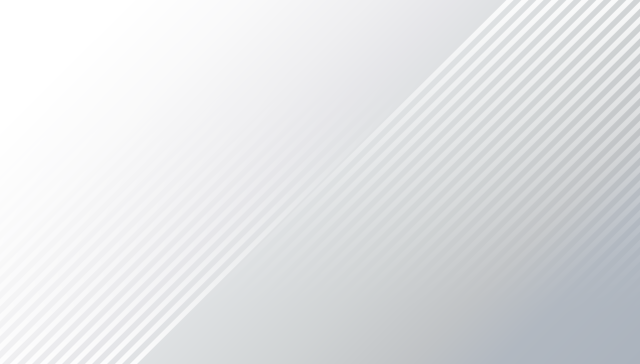
Write a WebGL 1 fragment shader that draws this background.

```glsl
precision highp float;
// A pale diagonal gradient, white at the upper left to slate at the lower right.
// Two groups of 45 degree white stripes meet near the middle: the left group
// fades out as it rises, the right group fades out as it falls.

uniform vec2 u_resolution;

// Lengths are in canvas heights; the diagonal is measured from the top left.
const float ASPECT = 1.7455;
const float STRIPE_PERIOD = 0.0409;
const float STRIPE_HALF_WIDTH = 0.0098;
const float LEFT_LAST_STRIPE = 1.364;
const float RIGHT_FIRST_STRIPE = 1.391;
const float LEFT_FADE_TOP = 0.80;
const float RIGHT_FADE_BOTTOM = 0.14;
const float FADE_POWER = 1.5;
const float STRIPE_OPACITY = 0.88;

const vec3 WHITE = vec3(1.0);
const vec3 PEARL = vec3(0.977, 0.977, 0.979);
const vec3 MIST = vec3(0.935, 0.935, 0.943);
const vec3 LAVENDER = vec3(0.900, 0.901, 0.914);
const vec3 SILVER = vec3(0.867, 0.878, 0.885);
const vec3 ASH = vec3(0.815, 0.828, 0.833);
const vec3 STEEL = vec3(0.755, 0.766, 0.776);
const vec3 SLATE = vec3(0.695, 0.722, 0.756);
const vec3 DEEP_SLATE = vec3(0.670, 0.702, 0.742);

// Linear ramp from 0 to 1 between two positions.
float ramp(float from, float to, float x) {
  return clamp((x - from) / (to - from), 0.0, 1.0);
}

// Background colour along the diagonal.
vec3 backdrop(float d) {
  vec3 color = mix(WHITE, PEARL, ramp(0.34, 0.68, d));
  color = mix(color, MIST, ramp(0.68, 1.02, d));
  color = mix(color, LAVENDER, ramp(1.02, 1.23, d));
  color = mix(color, SILVER, ramp(1.23, 1.41, d));
  color = mix(color, ASH, ramp(1.41, 1.77, d));
  color = mix(color, STEEL, ramp(1.77, 2.11, d));
  color = mix(color, SLATE, ramp(2.11, 2.36, d));
  return mix(color, DEEP_SLATE, ramp(2.36, 2.745, d));
}

// Repeated stripes, counted away from the first one; nothing lies before it.
float stripes(float offset, float softness) {
  float halfPeriod = 0.5 * STRIPE_PERIOD;
  float distanceToCenter = abs(mod(offset + halfPeriod, STRIPE_PERIOD) - halfPeriod);
  float coverage = 1.0 - smoothstep(STRIPE_HALF_WIDTH - softness,
                                    STRIPE_HALF_WIDTH + softness, distanceToCenter);
  return coverage * step(-halfPeriod, offset);
}

void main() {
  vec2 p = gl_FragCoord.xy / u_resolution * vec2(ASPECT, 1.0);
  float diagonal = p.x + 1.0 - p.y;
  float softness = 1.0 / u_resolution.y;

  // Each group is strongest at its own edge of the canvas.
  float leftFade = pow(ramp(LEFT_FADE_TOP, 0.0, p.y), FADE_POWER);
  float rightFade = pow(ramp(RIGHT_FADE_BOTTOM, 1.0, p.y), FADE_POWER);
  float left = stripes(LEFT_LAST_STRIPE - diagonal, softness) * leftFade;
  float right = stripes(diagonal - RIGHT_FIRST_STRIPE, softness) * rightFade;

  vec3 color = mix(backdrop(diagonal), WHITE, STRIPE_OPACITY * max(left, right));
  gl_FragColor = vec4(color, 1.0);
}
```
